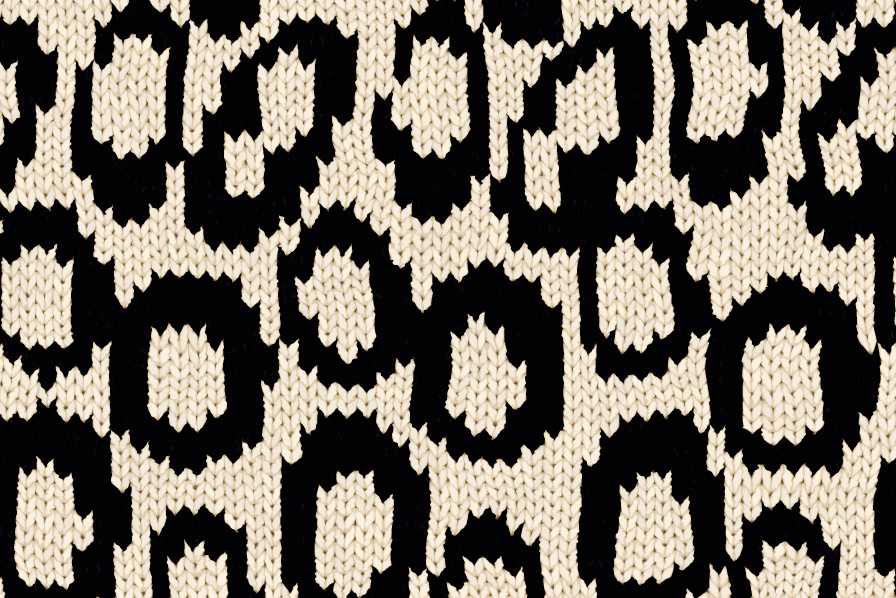
This pattern is drawn by a WebGL 2 fragment shader. Its source:

```glsl
#version 300 es
precision highp float;
// Knitted cream fabric with stepped black rings, three repeats across and one down.
uniform vec2 u_resolution;
out vec4 fragColor;

const vec2 STITCHES = vec2(48.0, 64.0);  // stitches per canvas width, along x and y
const float REPEAT = 16.0;               // columns in one repeat
const int COUNT = 7;
const vec3 BLACK = vec3(0.008, 0.008, 0.017);
const vec3 CREAM = vec3(0.98, 0.94, 0.885);
const vec3 SHADE = vec3(0.89, 0.81, 0.68);
const vec3 TAN = vec3(0.66, 0.55, 0.36);
const vec3 GAP = vec3(0.31, 0.27, 0.24);

// Ovals as centre and half size, in stitches; the last is the cap at the top edge
const vec4 RINGS[COUNT] = vec4[COUNT](
    vec4(10.3, 16.2, 4.4, 7.0), vec4(2.5, 21.4, 3.5, 6.3),
    vec4(2.7, 5.7, 4.0, 7.6), vec4(10.3, -0.5, 2.9, 6.7),
    vec4(7.1, 35.3, 3.0, 7.7), vec4(14.5, 33.3, 3.7, 8.4),
    vec4(11.9, 42.9, 2.0, 2.6));
// Openings of the rings; the last is the second opening of the leaning ring
const vec4 HOLES[COUNT] = vec4[COUNT](
    vec4(10.0, 15.4, 2.0, 3.9), vec4(2.3, 21.2, 1.9, 4.0),
    vec4(2.6, 5.0, 2.0, 4.4), vec4(10.2, -0.5, 1.7, 4.1),
    vec4(7.0, 36.2, 1.9, 4.1), vec4(15.4, 35.4, 1.6, 3.4),
    vec4(12.8, 31.0, 1.1, 2.5));
// Sideways lean per row
const float LEAN[COUNT] = float[COUNT](0.0, -0.06, 0.0, 0.0, 0.05, 0.27, 0.0);

float hash(vec2 p) {
    vec3 q = fract(p.xyx * vec3(0.1031, 0.1030, 0.0973));
    q += dot(q, q.yzx + 33.33);
    return fract((q.x + q.y) * q.z);
}

float noise(vec2 p) {
    vec2 i = floor(p), f = fract(p);
    f = f * f * (3.0 - 2.0 * f);
    return mix(mix(hash(i), hash(i + vec2(1, 0)), f.x),
               mix(hash(i + vec2(0, 1)), hash(i + vec2(1, 1)), f.x), f.y);
}

// Distance ratio to the nearest repeat of an oval: below 1 is inside
float oval(vec2 stitch, vec4 shape, float lean, float seed) {
    vec2 d = stitch - shape.xy;
    float id = floor(d.x / REPEAT + 0.5);
    d.x -= id * REPEAT;
    d += (vec2(hash(vec2(id + 5.0, seed)), hash(vec2(seed, id + 19.0))) - 0.5) * vec2(0.9, 1.3);
    d.x -= lean * d.y;
    d = pow(abs(d) / shape.zw, vec2(2.2));
    return d.x + d.y;
}

// True where the stitch is knitted in black
bool isBlack(vec2 stitch) {
    bool ring = false, hole = false;
    for (int i = 0; i < COUNT; i++) {
        ring = ring || oval(stitch, RINGS[i], LEAN[i], float(i)) < 1.0;
        hole = hole || oval(stitch, HOLES[i], LEAN[i] * 0.5, float(i)) < 1.0;
    }
    return ring && !hole;
}

// Yarn colour; r grows from the strand's core to its outline
vec3 yarn(bool black, float r, float fibre, float tone) {
    if (black) {
        float glint = smoothstep(0.76, 0.95, fibre) * smoothstep(1.0, 0.3, r);
        return BLACK + vec3(0.10, 0.10, 0.12) * glint * tone;
    }
    vec3 c = mix(CREAM, SHADE, smoothstep(0.62, 1.0, r + 0.3 * (fibre - 0.5)));
    c = mix(c, TAN, smoothstep(0.97, 1.13, r));
    c = mix(c, GAP, smoothstep(1.08, 1.24, r));
    return c * (0.96 + 0.05 * tone);
}

vec3 knit(vec2 p) {
    // Uneven tension and fuzzy outlines
    p += (vec2(noise(p * 0.3), noise(p * 0.3 + 41.0)) - 0.5) * vec2(0.5, 0.8);
    p += (vec2(noise(p * 5.0), noise(p * 5.0 + 17.0)) - 0.5) * vec2(0.12, 0.18);

    // Two mirrored legs slant down to the middle of each column
    float column = floor(p.x);
    float across = p.x - column - 0.5;
    float height = p.y - 1.5 * abs(across) + 0.4;
    vec2 stitch = vec2(column, floor(height));

    // Plump rounded strand
    vec2 leg = vec2(abs(across) * 4.0 - 1.0, fract(height) * 2.0 - 1.0);
    vec2 q = pow(abs(leg), vec2(2.8));
    float r = pow(q.x + q.y, 1.0 / 2.8);
    float fibre = noise(vec2(across * 16.0 + column * 7.0, height * 4.0));
    return yarn(isBlack(stitch + 0.5), r, fibre, hash(stitch + step(0.0, across) * 71.0));
}

void main() {
    // Average a 3 by 3 grid of samples to smooth the edges
    vec3 sum = vec3(0.0);
    for (int i = 0; i < 9; i++) {
        vec2 offset = (vec2(i % 3, i / 3) - 1.0) / 3.0;
        sum += knit((gl_FragCoord.xy + offset) / u_resolution.x * STITCHES);
    }
    fragColor = vec4(sum / 9.0, 1.0);
}
```
